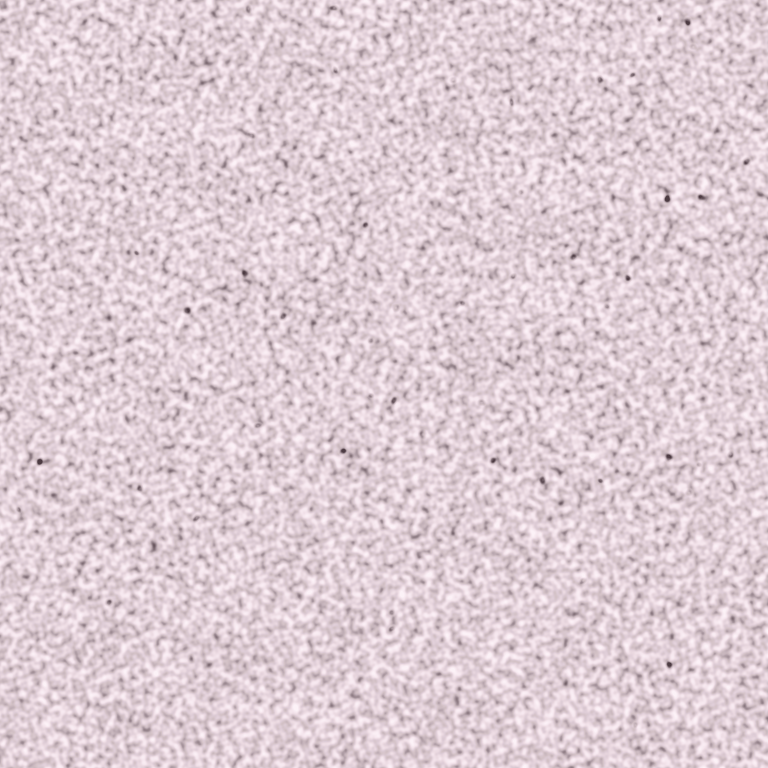
Write a three.js fragment shader that draws this texture.

```glsl
// Pale pink-grey granular surface with fine mottling and a few dark specks.
// Two rotated octaves of gradient noise plus a faint broad one give a tone in
// standard deviations; scattered specks lower it, and a colour ramp tints it.

#define GRAIN_SCALE 82.0
#define FINE_SCALE 134.0
#define BROAD_SCALE 13.0
#define FINE_WEIGHT 0.8
#define BROAD_WEIGHT 0.2
#define CONTRAST 1.0
#define SPECK_GRID 26.0
#define SPECK_SHARE 0.07
#define SPECK_RADIUS 0.0062
#define SPECK_DEPTH 4.0

varying vec2 vUv;

const vec3 SPECK_CORE  = vec3(0.30, 0.23, 0.26);
const vec3 DARK_MAUVE  = vec3(0.60, 0.53, 0.56);
const vec3 SHADE_MAUVE = vec3(0.76, 0.69, 0.72);
const vec3 DUSTY_PINK  = vec3(0.83, 0.76, 0.78);
const vec3 BASE_PINK   = vec3(0.87, 0.80, 0.84);
const vec3 PALE_PINK   = vec3(0.92, 0.85, 0.88);
const vec3 LIGHT_PINK  = vec3(0.96, 0.90, 0.93);
const vec3 HIGHLIGHT   = vec3(0.99, 0.95, 0.97);

const float NOISE_DEVIATION = 0.215;

vec2 hash2(vec2 p) {
  vec3 q = fract(p.xyx * vec3(0.1031, 0.1030, 0.0973));
  q += dot(q, q.yzx + 33.33);
  return fract((q.xx + q.yz) * q.zy);
}

// Dot product of a random unit gradient with the offset from its corner
float cornerSlope(vec2 corner, vec2 offset) {
  float angle = 6.28319 * hash2(corner).x;
  return dot(vec2(cos(angle), sin(angle)), offset);
}

float gradientNoise(vec2 p) {
  vec2 i = floor(p);
  vec2 f = p - i;
  vec2 w = f * f * f * (f * (f * 6.0 - 15.0) + 10.0);
  vec2 e = vec2(1.0, 0.0);
  float low = mix(cornerSlope(i, f), cornerSlope(i + e.xy, f - e.xy), w.x);
  float high = mix(cornerSlope(i + e.yx, f - e.yx), cornerSlope(i + e.xx, f - e.xx), w.x);
  return mix(low, high, w.y);
}

vec2 rotate(vec2 p, float angle) {
  float c = cos(angle);
  float s = sin(angle);
  return vec2(c * p.x - s * p.y, s * p.x + c * p.y);
}

// Mottled tone with unit deviation
float grainTone(vec2 uv) {
  float coarse = gradientNoise(rotate(uv, 0.45) * GRAIN_SCALE + 200.0);
  float fine = gradientNoise(rotate(uv, 1.23) * FINE_SCALE + 411.3);
  float broad = gradientNoise(uv * BROAD_SCALE + 37.6);
  float total = coarse + FINE_WEIGHT * fine + BROAD_WEIGHT * broad;
  float spread = sqrt(1.0 + FINE_WEIGHT * FINE_WEIGHT + BROAD_WEIGHT * BROAD_WEIGHT);
  return CONTRAST * total / (NOISE_DEVIATION * spread);
}

// Soft, slightly oblong specks, at most one in each grid cell
float speckDepth(vec2 uv) {
  vec2 cell = floor(uv * SPECK_GRID);
  vec2 chance = hash2(cell + 71.0);
  vec2 shape = hash2(cell + 153.0);
  vec2 centre = (cell + 0.25 + 0.5 * hash2(cell + 307.0)) / SPECK_GRID;
  vec2 d = rotate(uv - centre, 6.28319 * shape.x);
  d.y *= 1.0 + 0.5 * shape.y;
  float radius = SPECK_RADIUS * mix(0.7, 1.15, chance.y);
  float body = 1.0 - smoothstep(0.25 * radius, 1.1 * radius, length(d));
  return step(chance.x, SPECK_SHARE) * body * SPECK_DEPTH * mix(0.45, 1.0, chance.y);
}

float ramp(float from, float to, float tone) {
  return clamp((tone - from) / (to - from), 0.0, 1.0);
}

vec3 tint(float tone) {
  vec3 c = mix(SPECK_CORE, DARK_MAUVE, ramp(-4.4, -2.7, tone));
  c = mix(c, SHADE_MAUVE, ramp(-2.7, -1.6, tone));
  c = mix(c, DUSTY_PINK, ramp(-1.6, -0.81, tone));
  c = mix(c, BASE_PINK, ramp(-0.81, -0.08, tone));
  c = mix(c, PALE_PINK, ramp(-0.08, 0.66, tone));
  c = mix(c, LIGHT_PINK, ramp(0.66, 1.51, tone));
  return mix(c, HIGHLIGHT, ramp(1.51, 2.8, tone));
}

void main() {
  float tone = grainTone(vUv) - speckDepth(vUv);
  gl_FragColor = vec4(tint(tone), 1.0);
}
```
